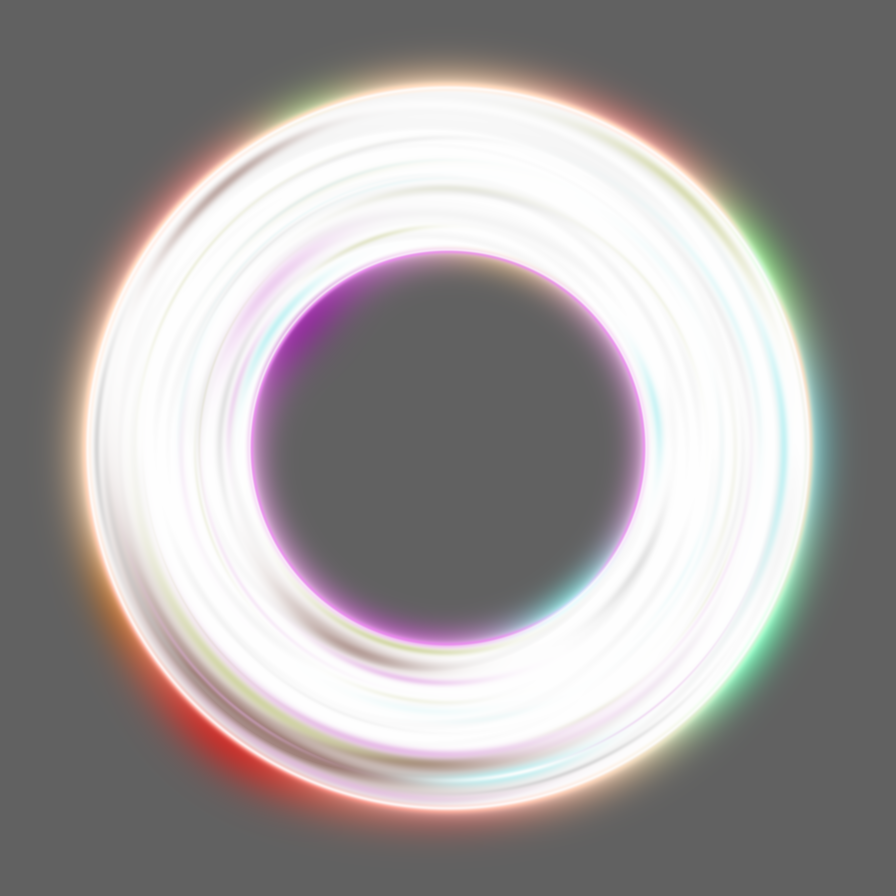
This background is drawn by a WebGL 2 fragment shader. Its source:

```glsl
#version 300 es
precision highp float;
// A glowing white ring on grey, drawn in polar form around the centre.
// Angular lobes tint the outer and inner halos; the body is a soft annulus
// with worn gaps, brushed by gradient noise and hashed pastel arcs.

uniform vec2 u_resolution;
out vec4 fragColor;

const float TAU = 6.2831853;
const float R_OUT = 0.404;         // outer rim radius
const float R_IN = 0.2195;         // inner rim radius
const float OUT_FADE = 0.030;      // outer halo reach
const float IN_FADE = 0.023;       // inner halo reach
const float RIM_WIDTH = 0.0026;
const int STREAKS = 44;

const vec3 GREY = vec3(0.38);
const vec3 WHITE = vec3(0.995);
const vec3 TAN = vec3(0.66, 0.56, 0.46);
const vec3 RED = vec3(0.78, 0.17, 0.15);
const vec3 ROSE = vec3(0.66, 0.40, 0.38);
const vec3 AMBER = vec3(0.62, 0.42, 0.18);
const vec3 GREEN = vec3(0.42, 0.68, 0.40);
const vec3 JADE = vec3(0.36, 0.76, 0.56);
const vec3 TEAL = vec3(0.45, 0.70, 0.70);
const vec3 PURPLE = vec3(0.58, 0.17, 0.62);
const vec3 MAUVE = vec3(0.64, 0.48, 0.63);
const vec3 BROWN = vec3(0.60, 0.47, 0.44);
const vec3 OLIVE = vec3(0.80, 0.82, 0.60);
const vec3 PINK = vec3(0.90, 0.70, 0.91);
const vec3 CYAN = vec3(0.68, 0.93, 0.94);
const vec3 MAGENTA = vec3(0.90, 0.48, 0.92);

float hash(float n) {
  return fract(sin(n * 127.1) * 4375.85);
}

vec2 gradient(vec2 cell) {
  float a = TAU * hash(dot(cell, vec2(1.0, 57.3)));
  return vec2(cos(a), sin(a));
}

float gradientNoise(vec2 p) {
  vec2 i = floor(p), f = fract(p), e = vec2(0.0, 1.0);
  vec2 u = f * f * f * (f * (f * 6.0 - 15.0) + 10.0);
  float low = mix(dot(gradient(i), f), dot(gradient(i + e.yx), f - e.yx), u.x);
  float high = mix(dot(gradient(i + e), f - e), dot(gradient(i + e.yy), f - e.yy), u.x);
  return mix(low, high, u.y);
}

float bell(float x, float width) {
  return exp(-x * x / (width * width));
}

// Angular bell; centre and spread in degrees, counterclockwise from the right
float lobe(float angle, float centre, float spread) {
  return bell(mod(angle - centre + 180.0, 360.0) - 180.0, spread);
}

float arc(vec2 polar, float radius, float width, float centre, float spread) {
  return bell(polar.x - radius, width) * lobe(polar.y, centre, spread);
}

vec3 outerTint(float a) {
  vec3 c = mix(TAN, TEAL * 0.85, lobe(a, 0.0, 25.0));
  c = mix(c, GREEN, lobe(a, 32.0, 13.0));
  c = mix(c, ROSE, max(lobe(a, 60.0, 16.0), lobe(a, 136.0, 22.0)));
  c = mix(c, GREEN, 0.5 * lobe(a, 113.0, 9.0));
  c = mix(c, AMBER, lobe(a, 207.0, 12.0));
  c = mix(c, JADE, lobe(a, 327.0, 17.0));
  c = mix(c, ROSE * 0.9, lobe(a, 270.0, 20.0));
  return mix(c, RED, lobe(a, 233.0, 20.0));
}

vec3 innerTint(float a) {
  vec3 c = mix(MAUVE, TAN, lobe(a, 72.0, 24.0));
  c = mix(c, TEAL, lobe(a, 308.0, 22.0));
  return mix(c, PURPLE, max(lobe(a, 139.0, 26.0), 0.5 * lobe(a, 253.0, 25.0)));
}

// Pastel arcs, strongest near both rims
vec3 addStreaks(vec3 col, vec2 polar) {
  for (int i = 0; i < STREAKS; i++) {
    float k = float(i) + 1.0;
    float t = hash(k);
    float radius = mix(R_IN + 0.008, R_OUT - 0.008, t);
    float edge = mix(0.12, 0.62, pow(abs(2.0 * t - 1.0), 1.5));
    float mark = arc(polar, radius, mix(0.0015, 0.005, hash(k + 70.3)),
                     360.0 * hash(k + 31.7), mix(9.0, 30.0, hash(k + 11.9)));
    float pick = hash(k + 93.1);
    vec3 tint = pick < 0.3 ? PINK : pick < 0.55 ? OLIVE : pick < 0.75 ? CYAN : vec3(0.76);
    col = mix(col, tint, edge * mark);
  }
  return col;
}

void main() {
  vec2 p = (gl_FragCoord.xy - 0.5 * u_resolution) / min(u_resolution.x, u_resolution.y);
  float r = length(p);
  float a = degrees(atan(p.y, p.x));
  vec2 polar = vec2(r, a);
  vec2 dir = p / max(r, 0.0001);

  // Halos beyond both rims
  float dOut = max(r - R_OUT, 0.0), dIn = max(R_IN - r, 0.0);
  float outside = bell(dOut, OUT_FADE + 0.008 * lobe(a, 233.0, 25.0));
  float inside = bell(dIn, IN_FADE + 0.012 * lobe(a, 139.0, 30.0));
  vec3 halo = r > 0.31 ? mix(GREY, outerTint(a), outside) : mix(GREY, innerTint(a), inside);
  float redSide = lobe(a, 233.0, 25.0), purpleSide = lobe(a, 139.0, 25.0);
  halo += 0.38 * exp(-dOut / 0.009) * step(0.31, r) * (1.0 - 0.85 * redSide);
  halo += 0.30 * exp(-dIn / 0.006) * step(r, 0.31) * (1.0 - 0.7 * purpleSide);

  // White body, thinned by gaps at the lower left
  float body = smoothstep(R_IN - 0.003, R_IN + 0.009, r) * smoothstep(R_OUT + 0.003, R_OUT - 0.008, r);
  float brush = gradientNoise(vec2(r * 75.0 + dir.x * 1.7, dir.y * 1.7));
  vec3 col = mix(halo, WHITE - 0.07 * max(brush, 0.0), body);
  float gap = arc(polar, 0.377, 0.017, 235.0, 34.0) + 0.8 * arc(polar, 0.354, 0.009, 265.0, 20.0);
  gap += 0.65 * arc(polar, 0.246, 0.011, 242.0, 22.0) + 0.5 * arc(polar, 0.385, 0.006, 132.0, 16.0);
  col = mix(col, BROWN, clamp(gap * (1.05 + 0.5 * brush), 0.0, 0.95));
  col = addStreaks(col, polar);

  // Coloured arcs lying over the gaps and flanks
  col = mix(col, OLIVE, 0.85 * arc(polar, 0.352, 0.007, 232.0, 30.0));
  col = mix(col, PINK, 0.8 * arc(polar, 0.342, 0.005, 255.0, 35.0));
  col = mix(col, OLIVE, 0.8 * arc(polar, 0.228, 0.004, 255.0, 28.0));
  col = mix(col, PINK, 0.7 * arc(polar, 0.262, 0.004, 258.0, 20.0));
  col = mix(col, PINK, 0.6 * arc(polar, 0.268, 0.010, 138.0, 20.0));
  col = mix(col, CYAN, 0.7 * arc(polar, 0.236, 0.005, 145.0, 18.0));
  col = mix(col, CYAN, 0.7 * arc(polar, 0.375, 0.005, 0.0, 22.0));
  col = mix(col, OLIVE, 0.7 * arc(polar, 0.388, 0.006, 47.0, 18.0));
  col = mix(col, CYAN, 0.6 * arc(polar, 0.236, 0.005, 10.0, 15.0));
  col = mix(col, CYAN, 0.9 * arc(polar, 0.371, 0.008, 280.0, 14.0));
  col = mix(col, WHITE, 0.9 * arc(polar, 0.371, 0.003, 283.0, 14.0));

  // Bright rims with tinted edges
  vec3 rimTint = mix(vec3(1.0, 0.83, 0.70), vec3(1.0, 0.52, 0.48), lobe(a, 240.0, 38.0));
  rimTint = mix(rimTint, vec3(0.75, 0.93, 0.78), max(lobe(a, 327.0, 22.0), lobe(a, 30.0, 8.0)));
  col = mix(col, rimTint, 0.85 * bell(r - R_OUT, RIM_WIDTH * 1.5));
  col = mix(col, WHITE, 0.85 * bell(r - R_OUT + 0.002, RIM_WIDTH));
  float innerRim = 1.0 - 0.75 * lobe(a, 310.0, 18.0);
  col = mix(col, MAGENTA, 0.8 * innerRim * bell(r - R_IN, RIM_WIDTH));
  col = mix(col, WHITE, 0.7 * bell(r - R_IN - 0.002, RIM_WIDTH * 0.7) * (1.0 - 0.6 * lobe(a, 265.0, 30.0)));
  fragColor = vec4(clamp(col, 0.0, 1.0), 1.0);
}
```
